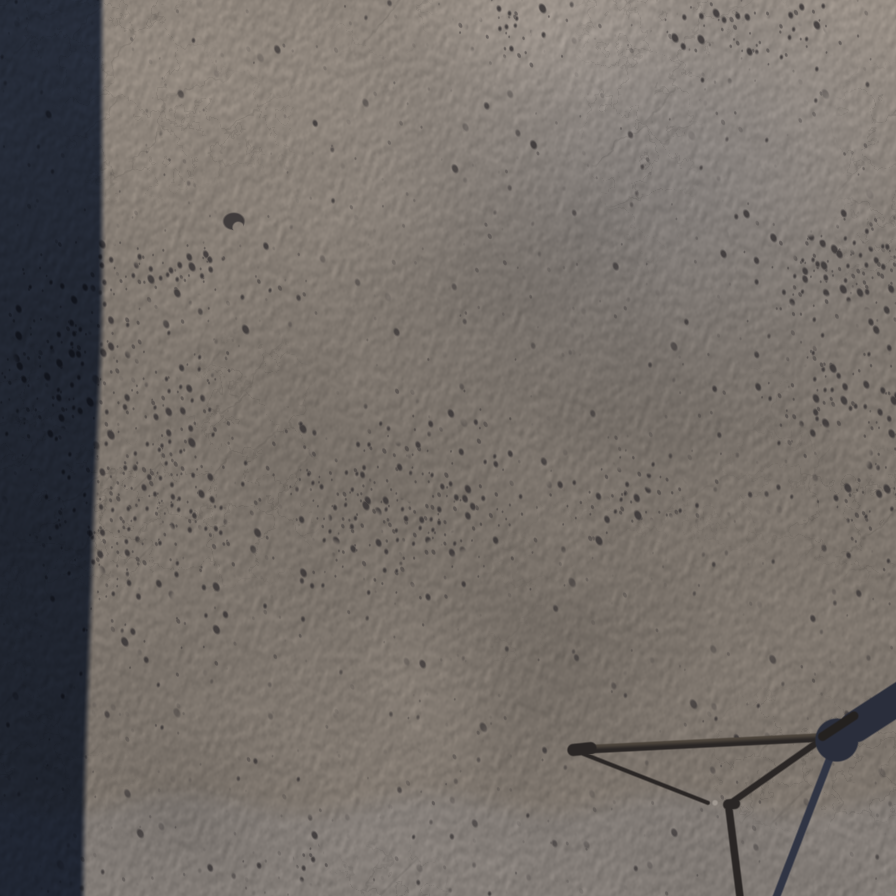
Write a Shadertoy shader that draws this texture.

```glsl
// A sunlit concrete wall with a cast shadow along the left and thin metal rods at lower right.
// Soft patches and sines tint the wall, cellular noise makes pits and hairline cracks,
// and capsule distance functions draw the rods and their joint.

const vec3 WALL = vec3(0.492, 0.460, 0.428);
const vec3 SHADE = vec3(0.26, 0.325, 0.455);   // tint of the cast shadow
const vec3 PIT = vec3(0.22, 0.205, 0.21);
const vec3 ROD = vec3(0.165, 0.15, 0.145);
const vec3 ROD_LIT = vec3(0.30, 0.27, 0.235);
const vec3 ARM = vec3(0.165, 0.18, 0.235);
const float PIT_CELLS = 82.0;
const float GRAIN_CELLS = 190.0;
const float GRAIN_DEPTH = 0.11;
const float CRACK_CELLS = 17.0;

// Centre, radius and brightness gain of broad stains
const vec4 STAINS[10] = vec4[10](
    vec4(0.63, 1.02, 0.13, 0.13), vec4(0.95, 0.98, 0.16, 0.09),
    vec4(0.58, 0.72, 0.11, -0.05), vec4(0.70, 0.57, 0.12, -0.055),
    vec4(0.62, 0.27, 0.12, -0.07), vec4(0.49, 0.22, 0.08, 0.06),
    vec4(0.20, 0.11, 0.09, -0.06), vec4(0.25, 0.86, 0.20, 0.03),
    vec4(0.38, 0.05, 0.13, 0.04), vec4(0.42, 0.44, 0.16, -0.03));

// Centre and half size of pit clusters
const vec4 CLUSTERS[11] = vec4[11](
    vec4(0.44, 0.43, 0.11, 0.075), vec4(0.17, 0.46, 0.09, 0.13),
    vec4(0.57, 0.97, 0.04, 0.03), vec4(0.84, 0.965, 0.08, 0.04),
    vec4(0.94, 0.70, 0.08, 0.04), vec4(0.985, 0.44, 0.045, 0.05),
    vec4(0.96, 0.56, 0.09, 0.05), vec4(0.70, 0.44, 0.06, 0.03),
    vec4(0.06, 0.60, 0.05, 0.07), vec4(0.20, 0.70, 0.07, 0.025),
    vec4(0.345, 0.05, 0.015, 0.025));

vec2 hash2(vec2 p) {
    vec3 q = fract(vec3(p.xyx) * vec3(0.1031, 0.1030, 0.0973));
    q += dot(q, q.yzx + 33.33);
    return fract((q.xx + q.yz) * q.zy);
}

float valueNoise(vec2 p) {
    vec2 i = floor(p), f = fract(p);
    f = f * f * (3.0 - 2.0 * f);
    return mix(mix(hash2(i).x, hash2(i + vec2(1, 0)).x, f.x),
               mix(hash2(i + vec2(0, 1)).x, hash2(i + vec2(1, 1)).x, f.x), f.y);
}

float layeredSines(vec2 p) {
    float sum = 0.0, amp = 0.5;
    for (int i = 0; i < 5; i++) {
        sum += amp * sin(p.x + 1.3 * sin(p.y)) * cos(p.y + 0.7 * sin(p.x));
        p = mat2(1.5, 1.1, -1.1, 1.5) * p + 1.7;
        amp *= 0.6;
    }
    return sum;
}

// Coverage of jittered pits; density is the chance that a cell holds one
float pits(vec2 p, float density) {
    vec2 cell = floor(p);
    float cover = 0.0;
    for (int y = -1; y <= 1; y++)
    for (int x = -1; x <= 1; x++) {
        vec2 id = cell + vec2(x, y), jitter = hash2(id), kind = hash2(id + 71.3);
        vec2 d = p - id - 0.15 - 0.7 * jitter;
        d.x += 0.35 * d.y * (kind.y - 0.2);
        float r = mix(0.16, 0.37, kind.y * kind.y);
        float dist = length(d * vec2(1.15, 0.85));
        float here = smoothstep(-0.03, 0.03, density - kind.x);
        cover = max(cover, here * (1.0 - smoothstep(r - 0.14, r + 0.12, dist)));
    }
    return cover;
}

// Gap between the two nearest cell points: zero along cell borders
float cellGap(vec2 p) {
    vec2 cell = floor(p), near = vec2(9.0);
    for (int y = -1; y <= 1; y++)
    for (int x = -1; x <= 1; x++) {
        vec2 id = cell + vec2(x, y);
        float d = length(p - id - hash2(id));
        near = d < near.x ? vec2(d, near.x) : vec2(near.x, min(near.y, d));
    }
    return near.y - near.x;
}

float capsule(vec2 p, vec2 a, vec2 b, float r) {
    vec2 pa = p - a, ba = b - a;
    return length(pa - ba * clamp(dot(pa, ba) / dot(ba, ba), 0.0, 1.0)) - r;
}

float fill(float d) {
    float soft = max(0.0013, 0.8 / iResolution.y);
    return 1.0 - smoothstep(-soft, soft, d);
}

vec3 wall(vec2 p) {
    // Broad tone
    float tone = 1.0 + 0.12 * smoothstep(0.5, 1.0, p.y) + 0.035 * layeredSines(p * 13.0);
    for (int i = 0; i < 10; i++) {
        vec2 d = (p - STAINS[i].xy) / STAINS[i].z;
        tone += STAINS[i].w * exp(-dot(d, d));
    }
    float ledge = 1.0 - smoothstep(0.085, 0.12, p.y + 0.01 * sin(p.x * 23.0));
    vec2 haze = (p - vec2(0.75, 0.8)) / vec2(0.25, 0.22);
    float cool = max(0.7 * ledge, exp(-dot(haze, haze)));
    vec3 col = WALL * (tone + 0.05 * ledge) * mix(vec3(1), vec3(0.975, 1.0, 1.045), cool);

    // Raking light over slanted grain
    vec2 g = mat2(0.9, 0.3, -0.3, 0.65) * p * GRAIN_CELLS;
    float relief = valueNoise(g) - valueNoise(g + vec2(0.7, -0.5));
    col *= 1.0 + GRAIN_DEPTH * relief + 0.05 * (valueNoise(g * 2.1) - 0.5);

    // Hairline cracks
    float gap = cellGap(p * CRACK_CELLS + 0.5 * layeredSines(p * 60.0));
    float cracked = smoothstep(0.45, 0.75, valueNoise(p * 7.0 + 4.0));
    col *= 1.0 - 0.07 * cracked * (1.0 - smoothstep(0.0, 0.07, gap));

    // Clustered pits, coarse and fine
    float density = 0.025;
    for (int i = 0; i < 11; i++) {
        vec2 d = (p - CLUSTERS[i].xy) / CLUSTERS[i].zw;
        density += 0.42 * exp(-dot(d, d));
    }
    density *= 0.5 + valueNoise(p * 24.0);
    float cover = max(0.85 * pits(p * PIT_CELLS, density), 0.5 * pits(p * PIT_CELLS * 1.7, 0.6 * density));

    // Curved chip
    vec2 c = p - vec2(0.261, 0.753);
    float chip = max(length(c * vec2(0.8, 1.0)) - 0.0095, 0.0065 - length(c - vec2(0.005, -0.007)));
    return mix(col, PIT, max(cover, 0.9 * fill(chip)));
}

void mainImage(out vec4 fragColor, in vec2 fragCoord) {
    vec2 p = fragCoord / iResolution.xy;
    vec3 col = wall(p);

    // Cast shadow with a gently bent edge
    float edge = 0.093 + 0.012 * smoothstep(0.0, 0.5, p.y) + 0.009 * smoothstep(0.38, 0.68, p.y);
    float shadow = 1.0 - smoothstep(-0.005, 0.005, p.x - edge);
    col *= mix(vec3(1), SHADE * mix(0.93, 1.03, p.y), shadow);

    // Rods, tip and joint
    vec2 tip = vec2(0.640, 0.163), knee = vec2(0.813, 0.102), hub = vec2(0.934, 0.174);
    col = mix(col, ARM * 1.15, fill(capsule(p, hub, vec2(0.863, -0.01), 0.0042)));
    float bar = capsule(p, tip, vec2(0.918, 0.177), 0.0048);
    col = mix(col, mix(ROD, ROD_LIT, smoothstep(-0.002, 0.004, p.y - 0.163 - 0.05 * (p.x - tip.x))), fill(bar));
    float thin = min(capsule(p, tip, vec2(0.79, 0.104), 0.0023), capsule(p, knee, vec2(0.957, 0.203), 0.0036));
    thin = min(thin, capsule(p, knee, vec2(0.827, -0.01), 0.0042));
    thin = min(thin, min(capsule(p, tip, vec2(0.659, 0.165), 0.0068), capsule(p, knee, knee + vec2(0.007, 0.001), 0.006)));
    col = mix(col, ROD, fill(thin));
    float arm = min(capsule(p, vec2(0.955, 0.189), vec2(1.02, 0.231), 0.0175), length(p - hub) - 0.024);
    col = mix(col, ARM, fill(arm));
    col = mix(col, ROD * 0.85, fill(capsule(p, vec2(0.918, 0.178), vec2(0.953, 0.201), 0.005)));
    col = mix(col, vec3(0.66, 0.63, 0.60), 0.8 * fill(length(p - vec2(0.798, 0.104)) - 0.003));

    fragColor = vec4(col, 1.0);
}
```
